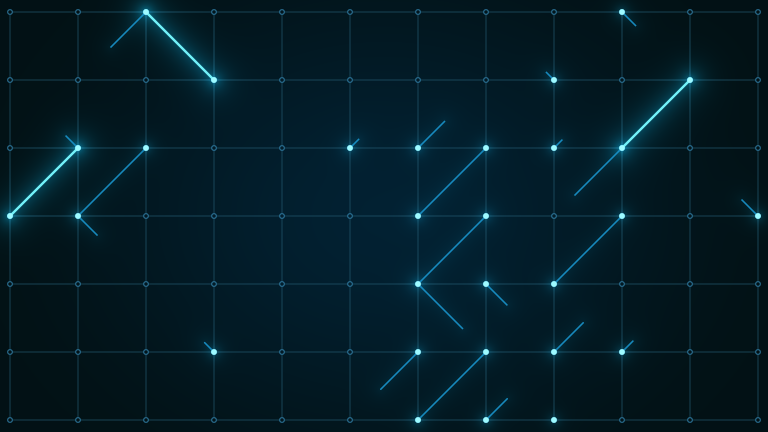
Give the GLSL for this background, as a Shadertoy shader.

```glsl
// A dark blue circuit-like lattice: 12 by 7 ring nodes joined by thin grid lines.
// Hashed cells carry glowing diagonal links, some whole and some only partly drawn.
// Distances are measured in grid cells; each pixel checks its 3 by 3 cell neighbours.

float hash(vec2 p) {
    return fract(sin(dot(p, vec2(127.1, 311.7))) * 43758.5453);
}

// Distance from p to the segment a-b
float segment(vec2 p, vec2 a, vec2 b) {
    vec2 ab = b - a;
    return length(p - a - ab * clamp(dot(p - a, ab) / dot(ab, ab), 0.0, 1.0));
}

// Soft halo that fades out fully one cell away
float halo(float d, float falloff) {
    return exp(-falloff * d) * max(1.0 - d, 0.0);
}

void mainImage(out vec4 fragColor, in vec2 fragCoord) {
    const vec2 lastNode = vec2(11.0, 6.0);
    vec2 centred = (fragCoord - 0.5 * iResolution.xy) / iResolution.y;
    vec2 g = centred * 6.353 + 0.5 * lastNode;
    float pixel = 6.353 / iResolution.y;

    // Backdrop: bluish middle falling to near black green at the corners
    float spread = length(centred * vec2(0.85, 1.1));
    vec3 color = mix(vec3(0.008, 0.128, 0.195), vec3(0.006, 0.068, 0.083),
                     smoothstep(0.0, 0.85, spread));
    vec3 backdrop = color;

    // Grid lines, ending at the outer nodes
    vec2 node = clamp(round(g), vec2(0.0), lastNode);
    vec2 outside = max(abs(g - 0.5 * lastNode) - 0.5 * lastNode, 0.0);
    vec2 offset = abs(g - node);
    float lineDist = max(min(offset.x, offset.y), max(outside.x, outside.y));
    float grid = clamp((0.0066 - lineDist) / pixel + 0.5, 0.0, 1.0);
    color = mix(color, vec3(0.14, 0.35, 0.44), 0.75 * grid);

    // Hollow ring on every node
    float nodeDist = length(g - node);
    color = mix(color, backdrop, clamp((0.036 - nodeDist) / pixel + 0.5, 0.0, 1.0));
    float ring = clamp((0.009 - abs(nodeDist - 0.034)) / pixel + 0.5, 0.0, 1.0);
    color = mix(color, vec3(0.18, 0.47, 0.62), 0.85 * ring);

    // A few nodes are lit on their own
    float dotDist = hash(node + 71.3) < 0.04 ? nodeDist : 9.0;
    float link = 0.0, brightLink = 0.0, glow = 0.0;

    // Diagonal links
    for (int y = -1; y <= 1; y++) {
        for (int x = -1; x <= 1; x++) {
            vec2 cell = floor(g) + vec2(x, y);
            if (any(lessThan(cell, vec2(0.0))) ||
                any(greaterThanEqual(cell, lastNode))) continue;

            float kind = hash(cell + 3.7);
            if (kind > 0.34) continue;
            bool whole = kind < 0.15;
            bool bright = kind < 0.035;

            // Random starting corner, running toward the opposite one
            vec2 corner = step(0.5, vec2(hash(cell + 17.1), hash(cell + 29.6)));
            vec2 start = cell + corner;
            vec2 finish = cell + 1.0 - corner;
            float growth = hash(cell + 41.9);
            float reach = whole ? 1.0 : mix(0.1, 0.7, growth * growth);

            float d = segment(g, start, mix(start, finish, reach));
            float stroke = clamp(((bright ? 0.017 : 0.012) - d) / pixel + 0.5, 0.0, 1.0);
            if (bright) brightLink = max(brightLink, stroke);
            else link = max(link, stroke);
            glow += bright ? 0.26 * halo(d, 4.5) : 0.06 * halo(d, 7.0);

            // Light the nodes the link touches
            dotDist = min(dotDist, length(g - start));
            if (whole) dotDist = min(dotDist, length(g - finish));
        }
    }

    // Halos below, then strokes, then lit nodes on top
    glow += 0.22 * halo(dotDist, 12.0);
    color += glow * vec3(0.05, 0.75, 0.95);
    color = mix(color, vec3(0.10, 0.58, 0.80), 0.9 * link);
    color = mix(color, vec3(0.45, 0.95, 0.98), brightLink);
    float lit = clamp((0.042 - dotDist) / pixel + 0.5, 0.0, 1.0);
    color = mix(color, vec3(0.62, 0.98, 1.0), lit);

    fragColor = vec4(color, 1.0);
}
```
